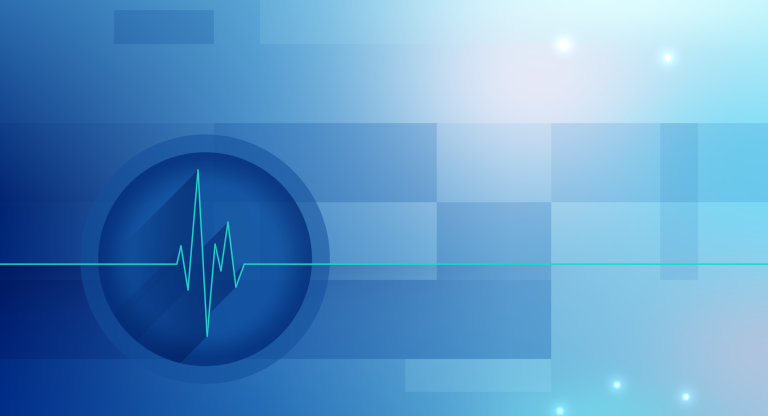
This background is drawn by a WebGL 2 fragment shader. Its source:

```glsl
#version 300 es
precision highp float;
// Blue medical backdrop: a soft colour field with glows and translucent panels,
// a shaded round badge, and a pulse line that casts a long diagonal shadow.
// All lengths are in canvas heights, with the origin at the lower left.
uniform vec2 u_resolution;
out vec4 outColor;

#define BADGE_CENTER vec2(0.493, 0.377)
#define BADGE_RADIUS 0.257
#define RING_RADIUS 0.300
#define LINE_Y 0.365
#define LINE_HALF_WIDTH 0.0018
#define LINE_COLOR vec3(0.13, 0.83, 0.79)
#define SHADOW_LENGTH 0.30

const int PANELS = 11;
const vec4 panelBox[PANELS] = vec4[](   // left, bottom, right, top
    vec4(0.274, 0.894, 0.514, 0.976), vec4(0.625, 0.894, 1.9, 1.1),
    vec4(0.514, 0.514, 1.050, 0.704), vec4(1.050, 0.514, 1.325, 0.704),
    vec4(1.325, 0.514, 1.9, 0.704),   vec4(1.050, 0.327, 1.325, 0.514),
    vec4(1.587, 0.327, 1.678, 0.704), vec4(-0.1, 0.514, 0.514, 0.704),
    vec4(-0.1, 0.137, 1.325, 0.327),  vec4(0.974, 0.058, 1.325, 0.137),
    vec4(0.514, 0.327, 0.625, 0.514));
const float panelTint[PANELS] = float[](  // negative darkens, positive lightens
    -0.12, 0.10, -0.15, -0.04, -0.09, -0.14, -0.06, -0.07, -0.18, 0.12, 0.20);

const int KNOTS = 10;
const vec2 pulse[KNOTS] = vec2[](
    vec2(0.425, LINE_Y), vec2(0.435, 0.409), vec2(0.452, 0.303), vec2(0.476, 0.591),
    vec2(0.498, 0.192), vec2(0.517, 0.413), vec2(0.531, 0.349), vec2(0.548, 0.466),
    vec2(0.567, 0.310), vec2(0.587, LINE_Y));

const int SPARKS = 5;
const vec2 spark[SPARKS] = vec2[](vec2(1.356, 0.892), vec2(1.606, 0.861),
    vec2(1.483, 0.075), vec2(1.649, 0.046), vec2(1.346, 0.012));

float glow(vec2 p, vec2 center, vec2 size) {
    vec2 d = (p - center) / size;
    return exp(-dot(d, d));
}

// Four evenly spaced colour stops
vec3 ramp(float x, vec3 a, vec3 b, vec3 c, vec3 d) {
    vec3 t = clamp(x * 3.0 - vec3(0.0, 1.0, 2.0), 0.0, 1.0);
    return mix(mix(mix(a, b, t.x), c, t.y), d, t.z);
}

float boxMask(vec2 p, vec4 box, float aa) {
    vec2 d = max(box.xy - p, p - box.zw);
    return 1.0 - smoothstep(-aa, aa, max(d.x, d.y));
}

float segmentDistance(vec2 p, vec2 a, vec2 b) {
    vec2 ab = b - a;
    return length(p - a - ab * clamp(dot(p - a, ab) / dot(ab, ab), 0.0, 1.0));
}

// Shade swept from segment a-b towards the lower left
float sweptShadow(vec2 p, vec2 a, vec2 b, float aa) {
    vec2 across = vec2(0.7071, -0.7071);
    float ua = dot(a, across), ub = dot(b, across), u = dot(p, across);
    float t = clamp((u - ua) / (ub - ua), 0.0, 1.0);
    float behind = dot(mix(a, b, t) - p, vec2(0.7071));
    float band = smoothstep(-aa, aa, u - min(ua, ub)) * smoothstep(-aa, aa, max(ua, ub) - u);
    return band * smoothstep(-aa, aa, behind) * (1.0 - smoothstep(0.0, SHADOW_LENGTH, behind));
}

// Colour field with broad glows
vec3 background(vec2 p, float x) {
    vec3 top = ramp(x, vec3(0.17, 0.43, 0.69), vec3(0.34, 0.64, 0.83), vec3(0.68, 0.90, 0.97), vec3(0.70, 0.94, 0.98));
    vec3 middle = ramp(x, vec3(0.0, 0.14, 0.45), vec3(0.27, 0.53, 0.77), vec3(0.56, 0.77, 0.90), vec3(0.50, 0.84, 0.95));
    vec3 bottom = ramp(x, vec3(0.0, 0.18, 0.54), vec3(0.13, 0.42, 0.71), vec3(0.38, 0.70, 0.86), vec3(0.60, 0.77, 0.88));
    vec3 col = p.y > 0.5 ? mix(middle, top, p.y * 2.0 - 1.0) : mix(bottom, middle, p.y * 2.0);
    col = mix(col, vec3(0.93, 0.92, 0.97), 0.9 * glow(p, vec2(1.30, 0.81), vec2(0.34, 0.25)));
    col = mix(col, vec3(0.90, 1.0, 1.0), 0.85 * glow(p, vec2(1.48, 1.0), vec2(0.40, 0.09)));
    col = mix(col, vec3(0.40, 0.86, 0.97), 0.5 * glow(p, vec2(1.78, 0.62), vec2(0.25, 0.16)));
    col = mix(col, vec3(0.73, 0.76, 0.86), 0.7 * glow(p, vec2(1.84, 0.16), vec2(0.22, 0.16)));
    return mix(col, vec3(0.45, 0.88, 0.93), 0.6 * glow(p, vec2(1.43, 0.0), vec2(0.22, 0.09)));
}

void main() {
    vec2 p = gl_FragCoord.xy / u_resolution.y;
    float aa = 0.75 / u_resolution.y;
    vec3 col = background(p, gl_FragCoord.x / u_resolution.x);
    // Translucent panels
    for (int i = 0; i < PANELS; i++) {
        float tint = panelTint[i] * boxMask(p, panelBox[i], aa);
        col *= 1.0 - max(-tint, 0.0) * vec3(1.5, 0.9, 0.4);
        col = mix(col, vec3(0.75, 0.97, 1.0), max(tint, 0.0));
    }
    // Soft shade under the line, strongest at the left
    float below = LINE_Y - p.y;
    float shade = smoothstep(-aa, aa, below) * exp(-max(below, 0.0) / 0.09);
    col *= 1.0 - shade * vec3(0.45, 0.40, 0.22) * (1.0 - smoothstep(0.0, 1.6, p.x));
    // Badge: outer ring, then disc with an inner rim shadow
    float r = length(p - BADGE_CENTER);
    col = mix(col, vec3(0.07, 0.31, 0.61), 0.55 * (1.0 - smoothstep(-aa, aa, r - RING_RADIUS)));
    float disc = 1.0 - smoothstep(-aa, aa, r - BADGE_RADIUS);
    vec3 face = mix(vec3(0.06, 0.32, 0.63), vec3(0.0, 0.16, 0.46), smoothstep(0.65, 1.0, r / BADGE_RADIUS));
    col = mix(col, face, 0.72 * disc);
    // Pulse line and its long shadow
    float lineDist = (p.x < pulse[0].x || p.x > pulse[KNOTS - 1].x) ? abs(below) : 1.0;
    float longShadow = 0.0;
    for (int i = 0; i < KNOTS - 1; i++) {
        lineDist = min(lineDist, segmentDistance(p, pulse[i], pulse[i + 1]));
        longShadow = max(longShadow, sweptShadow(p, pulse[i], pulse[i + 1], aa));
    }
    col *= 1.0 - longShadow * disc * vec3(0.5, 0.32, 0.2);
    col = mix(col, LINE_COLOR, 1.0 - smoothstep(-aa, aa, lineDist - LINE_HALF_WIDTH));
    // Sparkles
    for (int i = 0; i < SPARKS; i++)
        col += vec3(0.35, 0.5, 0.45) * glow(p, spark[i], vec2(0.006)) + 0.1 * glow(p, spark[i], vec2(0.022));
    outColor = vec4(clamp(col, 0.0, 1.0), 1.0);
}
```
